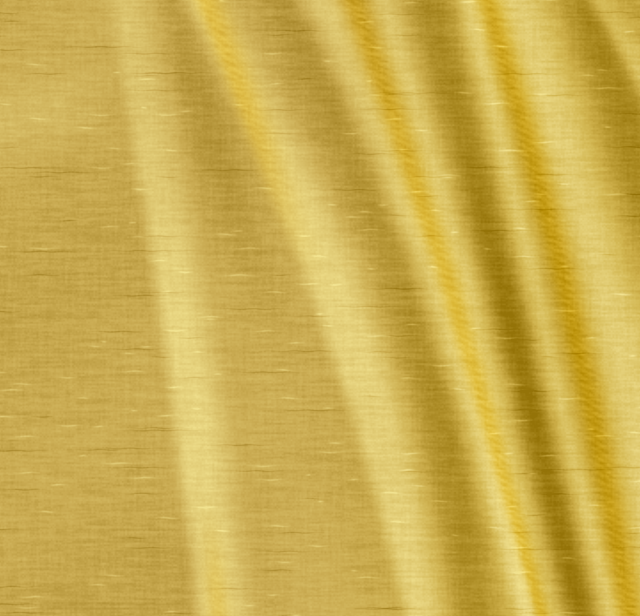
Give the GLSL for this texture, as a WebGL 2 fragment shader.

```glsl
#version 300 es
precision highp float;
// Draped golden raw silk: soft diagonal folds over a slubbed weave.
uniform vec2 u_resolution;
out vec4 fragColor;

float hash(vec2 p) {
  vec3 q = fract(vec3(p.xyx) * 0.1031);
  q += dot(q, q.yzx + 33.33);
  return fract((q.x + q.y) * q.z);
}

float noise(vec2 p) {
  vec2 i = floor(p), f = fract(p);
  f = f * f * (3.0 - 2.0 * f);
  return mix(mix(hash(i), hash(i + vec2(1, 0)), f.x),
             mix(hash(i + vec2(0, 1)), hash(i + vec2(1, 1)), f.x), f.y);
}

// Fold path through its x at the top, middle and bottom.
float path(float top, float mid, float bottom, float t) {
  return mix(top, bottom, t) + (4.0 * mid - 2.0 * (top + bottom)) * t * (1.0 - t);
}

// Bell with separate left and right widths.
float ridge(float d, float left, float right) {
  float k = d / (d < 0.0 ? left : right);
  return exp(-k * k);
}

// Flat-topped band with separate edge softness.
float band(float x, float left, float right, float softL, float softR) {
  return smoothstep(left - softL, left + softL, x)
       * (1.0 - smoothstep(right - softR, right + softR, x));
}

// Short slubs, one jittered dash per cell.
float slubs(vec2 p, vec2 grid, float share, float halfLength, float thickness) {
  vec2 cell = floor(p * grid);
  float seed = hash(cell + 7.0);
  vec2 jitter = vec2(hash(cell + 19.0), hash(cell + 43.0));
  vec2 d = p - (cell + 0.25 + 0.5 * jitter) / grid;
  d.y += 0.0006 * sin(d.x * 160.0 + seed * 40.0);
  d /= vec2(halfLength * (0.3 + jitter.y), thickness);
  return step(1.0 - share, seed) * exp(-dot(d, d));
}

void main() {
  vec2 p = gl_FragCoord.xy / u_resolution;
  float t = 1.0 - p.y;
  float x = p.x + 0.004 * (noise(p * vec2(5.0, 9.0)) - 0.5)
          + 0.0025 * (noise(p * vec2(30.0, 300.0)) - 0.5);

  // Flat cloth with a faint sheen on the left
  float tone = 0.49 + 0.05 * sin(p.x * 7.0 + t * 9.0) * (1.0 - p.x);
  tone += 0.13 * ridge(t - 0.21 + 0.25 * p.x, 0.06, 0.05) * (1.0 - smoothstep(0.08, 0.2, x));
  tone -= 0.05 * smoothstep(0.6, 1.0, t) * (1.0 - smoothstep(0.2, 0.4, x));

  // Two broad folds
  tone += mix(0.2, 0.42, smoothstep(0.0, 0.45, t))
        * band(x, path(0.172, 0.248, 0.312, t), path(0.235, 0.317, 0.388, t), 0.017, 0.035);
  tone += 0.09 * ridge(x - path(0.3, 0.4, 0.5, t), 0.08, 0.07) * smoothstep(0.5, 1.0, t);
  tone -= 0.15 * ridge(x - path(0.262, 0.42, 0.58, t), 0.035, 0.035) * (1.0 - smoothstep(0.2, 0.7, t));
  tone += 0.41 * band(x, path(0.292, 0.494, 0.636, t), path(0.342, 0.577, 0.69, t), 0.018, 0.036);

  // Tight central fold: valley, crest, inner sheen, deep shadow
  tone -= 0.25 * ridge(x - path(0.449, 0.648, 0.745, t), 0.045, 0.03);
  tone += mix(0.32, 0.46, t) * ridge(x - path(0.5, 0.692, 0.822, t),
          mix(0.045, 0.02, t), mix(0.05, 0.018, t));
  tone += 0.3 * ridge(x - path(0.6, 0.738, 0.862, t), 0.027, 0.025);
  tone -= mix(0.26, 0.46, smoothstep(0.0, 0.55, t))
        * ridge(x - path(0.668, 0.793, 0.908, t), 0.032, mix(0.052, 0.036, t));

  // Right fold with its wide sheen, then the corner pleat
  tone += 0.4 * ridge(x - path(0.735, 0.84, 0.953, t), 0.025, 0.02);
  tone += 0.38 * ridge(x - path(0.798, 0.953, 1.035, t), 0.045, 0.075);
  tone -= 0.36 * ridge(x - path(0.915, 1.04, 1.12, t), 0.055, 0.06) * (1.0 - smoothstep(0.3, 0.65, t));
  tone += 0.42 * ridge(x - path(0.935, 1.2, 1.45, t), 0.018, 0.03);

  // Saturated golden strips where the weave turns away
  float goldB = ridge(x - path(0.32, 0.5, 0.66, t), 0.016, 0.026) * (1.0 - smoothstep(0.1, 0.5, t));
  float goldC = ridge(x - path(0.553, 0.711, 0.846, t), mix(0.022, 0.01, t), mix(0.025, 0.014, t));
  float goldD = ridge(x - path(0.762, 0.89, 0.983, t), 0.02, 0.023);
  float goldA = 0.6 * ridge(x - path(0.2, 0.285, 0.343, t), 0.016, 0.016) * smoothstep(0.8, 1.0, t);
  float gold = clamp(goldA + goldB + goldC + goldD, 0.0, 1.0);
  tone -= 0.2 * gold;
  tone += 0.045 * gold * sin(t * 520.0 - x * 260.0 + 5.0 * noise(p * 25.0));

  // Weave: long weft streaks, fine warp, grain
  float weft = noise(p * vec2(14.0, 250.0)) + noise(p * vec2(55.0, 330.0) + 31.0) - 1.0;
  float warp = noise(p * vec2(270.0, 22.0) + 57.0) - 0.5;
  float grain = noise(p * vec2(360.0, 340.0) + 83.0) - 0.5;
  tone += 0.1 * weft + 0.06 * warp + 0.09 * grain;

  // Slubs and stray dark threads
  for (int i = 0; i < 3; i++) {
    vec2 shift = vec2(0.37, 0.23) * float(i);
    tone += 0.28 * slubs(p + shift, vec2(9.0, 23.0), 0.3, 0.014, 0.0016);
    tone -= 0.2 * slubs(p + shift + 3.1, vec2(5.0, 31.0), 0.25, 0.04, 0.0013);
  }

  // Tone to silk colour
  tone = clamp(tone, 0.0, 1.1);
  vec3 shadow = vec3(0.58, 0.45, 0.08), silk = vec3(0.79, 0.67, 0.32), sheen = vec3(0.92, 0.85, 0.52);
  vec3 color = tone < 0.5 ? mix(shadow, silk, tone * 2.0) : mix(silk, sheen, tone * 2.0 - 1.0);
  color += gold * vec3(0.035, 0.0, -0.12);
  color.b -= 0.05 * smoothstep(0.45, 0.8, x) * (1.0 - smoothstep(0.6, 1.0, tone));
  fragColor = vec4(color, 1.0);
}
```
